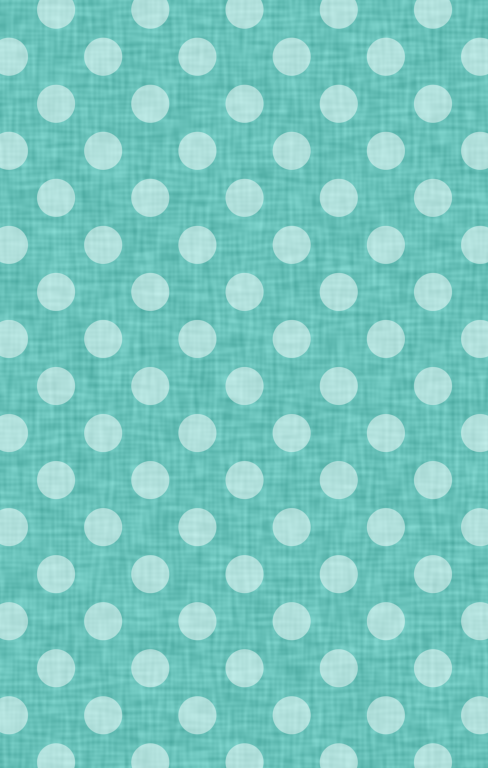
Give the GLSL for this pattern, as a WebGL 2 fragment shader.

```glsl
#version 300 es
precision highp float;
// Staggered pale polka dots on turquoise linen with a fine woven grain.

uniform vec2 u_resolution;
out vec4 fragColor;

// Lengths are fractions of the canvas height.
const vec2 DOT_PITCH = vec2(0.1227, 0.1225);
const vec2 DOT_ANCHOR = vec2(0.3184, 0.4974);
const float DOT_RADIUS = 0.0248;
const float EDGE_SOFTNESS = 0.0009;

const vec3 GROUND_COLOR = vec3(0.407, 0.757, 0.725);
const vec3 DOT_COLOR = vec3(0.695, 0.880, 0.863);
const vec3 GRAIN_TINT = vec3(1.0, 0.85, 0.88);

const float THREAD_DENSITY = 185.0;  // threads per canvas height
const float THREAD_STRETCH = 0.14;   // noise frequency along a thread
const float GROUND_GRAIN = 0.085;
const float DOT_GRAIN = 0.045;
const float MOTTLE_FREQUENCY = 24.0;
const float MOTTLE_AMOUNT = 0.15;

// Integer hash giving a unit gradient for a lattice point.
vec2 latticeGradient(vec2 cell) {
    uvec2 q = uvec2(ivec2(cell) + 4096);
    uint h = q.x * 1597u + q.y * 51749u;
    h = (h ^ (h >> 15u)) * 73244u + 12345u;
    h = (h ^ (h >> 13u)) * 40503u;
    h ^= h >> 16u;
    float angle = float(h & 65535u) * 6.28319 / 65536.0;
    return vec2(cos(angle), sin(angle));
}

float gradientNoise(vec2 p) {
    vec2 cell = floor(p);
    vec2 f = p - cell;
    vec2 blend = f * f * f * (f * (f * 6.0 - 15.0) + 10.0);
    vec2 right = vec2(1.0, 0.0);
    vec2 up = vec2(0.0, 1.0);
    float a = dot(latticeGradient(cell), f);
    float b = dot(latticeGradient(cell + right), f - right);
    float c = dot(latticeGradient(cell + up), f - up);
    float d = dot(latticeGradient(cell + 1.0), f - 1.0);
    return mix(mix(a, b, blend.x), mix(c, d, blend.x), blend.y);
}

// Crossed streaks of warp and weft, with a soft broad mottle.
float linenGrain(vec2 uv) {
    vec2 across = vec2(1.0, THREAD_STRETCH) * THREAD_DENSITY;
    float warp = gradientNoise(uv * across + 0.37);
    float weft = gradientNoise(uv * across.yx + vec2(311.7, 173.3));
    float slub = gradientNoise(uv * across * 0.5 + 631.2)
               + gradientNoise(uv * across.yx * 0.5 + 857.4);
    float mottle = gradientNoise(uv * MOTTLE_FREQUENCY + 97.6);
    return warp + weft + 0.4 * slub + MOTTLE_AMOUNT * mottle;
}

// Signed distance to the nearest dot of one rectangular lattice.
float dotDistance(vec2 p) {
    vec2 local = p - DOT_PITCH * floor(p / DOT_PITCH + 0.5);
    return length(local) - DOT_RADIUS;
}

void main() {
    vec2 uv = gl_FragCoord.xy / u_resolution.y;

    // Two lattices, half a pitch apart, make the staggered rows.
    vec2 p = uv - DOT_ANCHOR;
    float dist = min(dotDistance(p), dotDistance(p + 0.5 * DOT_PITCH));
    float edge = max(EDGE_SOFTNESS, 0.75 / u_resolution.y);
    float inDot = 1.0 - smoothstep(-edge, edge, dist);

    // The print lies on the cloth, so the grain shows through it.
    vec3 color = mix(GROUND_COLOR, DOT_COLOR, inDot);
    float grain = linenGrain(uv) * mix(GROUND_GRAIN, DOT_GRAIN, inDot);
    fragColor = vec4(color + grain * GRAIN_TINT, 1.0);
}
```
